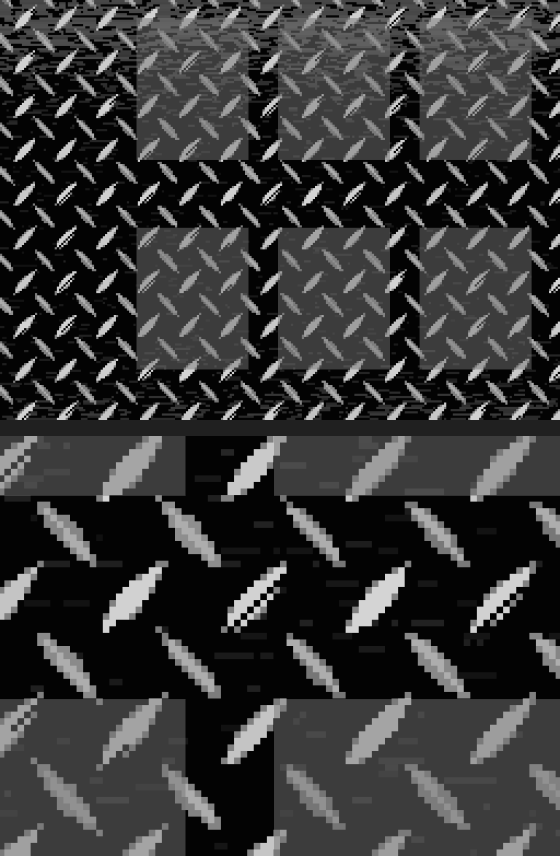
Top, the full canvas; bottom, a detail of the centre.
A Shadertoy shader for this pattern:

```glsl
// Pixelated steel tread plate with scan-line glare and six translucent grey panels.

const float ROWS = 192.0;                    // mosaic cells down the canvas
const vec2 STUD_PITCH = vec2(18.82, 20.1);   // spacing of the studs, in cells
const vec2 PANEL_PITCH = vec2(64.7, 95.8);
const vec2 PANEL_HALF = vec2(25.6, 32.4);
const vec3 STEEL = vec3(0.01);
const vec3 BRIGHT = vec3(0.81);
const vec3 DULL = vec3(0.50);
const vec3 PANEL = vec3(0.46);

float hash(vec2 p) {
    vec3 q = fract(p.xyx * 0.1031);
    q += dot(q, q.yzx + 33.33);
    return fract((q.x + q.y) * q.z);
}

vec2 gradient(vec2 node) {
    float a = 6.2832 * hash(node);
    return vec2(cos(a), sin(a));
}

float gradientNoise(vec2 p) {
    vec2 i = floor(p), f = fract(p);
    vec2 u = f * f * (3.0 - 2.0 * f), e = vec2(1.0, 0.0);
    float a = dot(gradient(i), f);
    float b = dot(gradient(i + e.xy), f - e.xy);
    float c = dot(gradient(i + e.yx), f - e.yx);
    float d = dot(gradient(i + e.xx), f - e.xx);
    return mix(mix(a, b, u.x), mix(c, d, u.x), u.y);
}

// Position along and across the nearest stud; its repeat index goes to id.
vec2 studSpace(vec2 p, vec2 origin, vec2 axis, out vec2 id) {
    vec2 g = (p - origin) / STUD_PITCH;
    id = round(g);
    vec2 q = (g - id) * STUD_PITCH;
    return vec2(dot(q, axis), dot(q, vec2(axis.y, -axis.x)));
}

// Tapered lens, negative inside.
float lens(vec2 q, float halfLength, float halfWidth, float taper) {
    float t = q.x / halfLength;
    return abs(q.y) - halfWidth * (1.0 - t * t) * (1.0 - taper * t);
}

// Broken horizontal dashes, dense at the top and sparse below.
vec3 glare(vec3 color, vec2 cell) {
    float y = cell.y / ROWS;
    float top = smoothstep(0.60, 1.0, y);
    float bottom = 1.0 - smoothstep(0.0, 0.22, y);
    float amount = max(top, 0.45 * bottom);
    float streak = gradientNoise(vec2(cell.x * 0.13 + 40.0 * hash(vec2(cell.y, 3.0)), cell.y * 7.37));
    float chop = gradientNoise(cell * vec2(0.37, 5.43) + 19.0);
    float threshold = mix(0.36, -0.14, amount);
    float tone = mix(0.10, 0.30, amount) + 0.08 * (hash(vec2(cell.y, 8.0)) - 0.5);
    return mix(color, vec3(tone), step(threshold, streak + 0.35 * chop));
}

// Bright solid studs, leaning right, with a pitted lower edge.
vec3 brightStuds(vec3 color, vec2 cell) {
    vec2 id;
    vec2 q = studSpace(cell, vec2(11.5, 183.8), vec2(0.67, 0.742), id);
    float wear = hash(id + 5.0);
    float d = lens(q, 7.9, 1.75 + 0.35 * wear, 0.22);
    float checker = mod(cell.x + cell.y, 2.0);
    float pit = step(0.5, checker) * step(0.35, q.y) * step(q.y, 1.1) * step(0.55, wear);
    vec3 metal = mix(BRIGHT * mix(0.94, 1.03, wear), DULL, step(-0.35, d));
    return mix(color, mix(metal, STEEL, pit), step(d, 0.0));
}

// Dull hollow studs, leaning left, with a dithered core.
vec3 dullStuds(vec3 color, vec2 cell) {
    vec2 id;
    vec2 q = studSpace(cell, vec2(20.3, 173.4), vec2(0.67, -0.742), id);
    float wear = hash(id + 71.0);
    float d = lens(q, 7.6, 1.55 + 0.3 * wear, 0.0);
    float checker = step(0.5, mod(cell.y + floor(cell.x * 0.5), 2.0));
    vec3 core = mix(STEEL, vec3(0.68), checker);
    float inCore = step(abs(q.y + 0.1), 0.6) * step(abs(q.x), 5.2);
    vec3 metal = mix(DULL * mix(0.88, 1.12, wear), core, inCore);
    return mix(color, metal, step(d, 0.0));
}

vec3 plate(vec2 cell) {
    vec3 color = glare(STEEL, cell);
    color = dullStuds(color, cell);
    return brightStuds(color, cell);
}

// Coverage of the three by two panels.
float panelMask(vec2 p, float pixel) {
    vec2 q = p - vec2(88.0, 55.5);
    q -= PANEL_PITCH * clamp(round(q / PANEL_PITCH), vec2(0.0), vec2(2.0, 1.0));
    vec2 d = abs(q) - PANEL_HALF;
    return 1.0 - smoothstep(-0.5 * pixel, 0.5 * pixel, max(d.x, d.y));
}

void mainImage(out vec4 fragColor, in vec2 fragCoord) {
    float pixel = ROWS / iResolution.y;
    vec2 p = fragCoord * pixel;

    // Blend neighbouring cells only within a pixel of their shared edge.
    vec2 base = floor(p - 0.5);
    vec2 blend = clamp((fract(p - 0.5) - 0.5) / pixel + 0.5, 0.0, 1.0);
    vec3 color = vec3(0.0);
    for (int k = 0; k < 4; k++) {
        vec2 corner = vec2(k % 2, k / 2);
        vec2 weight = mix(1.0 - blend, blend, corner);
        color += weight.x * weight.y * plate(base + corner + 0.5);
    }

    color = mix(color, PANEL, 0.5 * panelMask(p, pixel));
    fragColor = vec4(color, 1.0);
}
```
